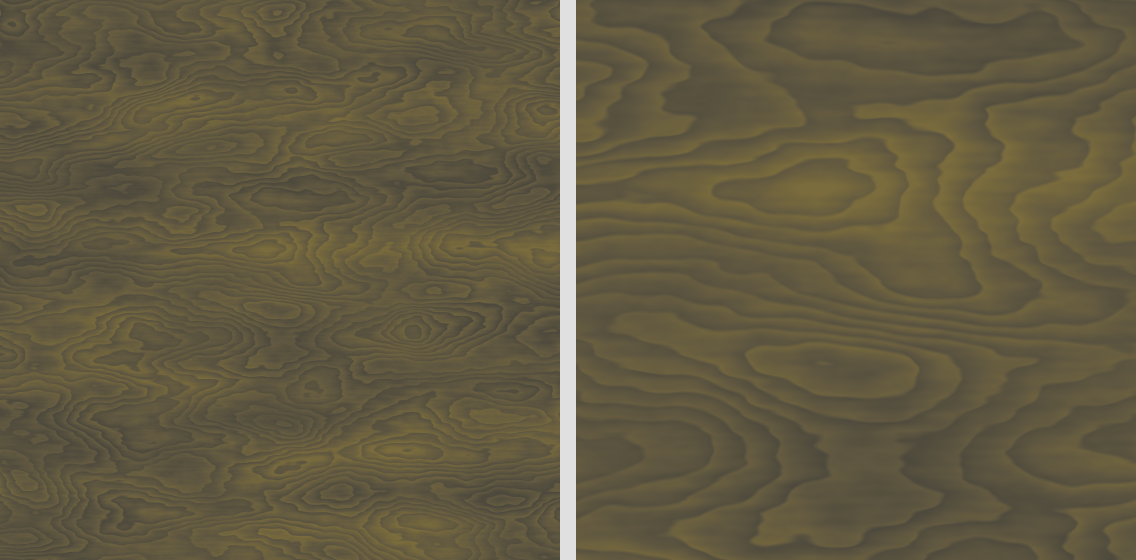
Left, the full canvas; right, a detail of the centre.
Write a WebGL 1 fragment shader that draws this texture.

```glsl
precision highp float;

uniform vec2 u_resolution;

const vec3 SHADOW_BROWN = vec3(0.315, 0.297, 0.240);
const vec3 MID_OLIVE = vec3(0.385, 0.350, 0.252);
const vec3 LIGHT_OCHRE = vec3(0.465, 0.412, 0.238);
const float RING_COUNT = 6.5;
const float SOFTNESS = 0.0022;

float hash(vec2 p) {
  return fract(sin(dot(p, vec2(127.1, 311.7))) * 43758.5453);
}

// Dot product of a random unit gradient with the offset from its lattice corner
float cornerSlope(vec2 cell, vec2 offset) {
  float angle = 6.2832 * hash(cell);
  return dot(vec2(cos(angle), sin(angle)), offset);
}

float gradientNoise(vec2 p) {
  vec2 cell = floor(p);
  vec2 f = p - cell;
  vec2 blend = f * f * f * (f * (f * 6.0 - 15.0) + 10.0);
  vec2 right = vec2(1.0, 0.0);
  vec2 up = vec2(0.0, 1.0);
  float low = mix(cornerSlope(cell, f), cornerSlope(cell + right, f - right), blend.x);
  float high = mix(cornerSlope(cell + up, f - up), cornerSlope(cell + 1.0, f - 1.0), blend.x);
  return mix(low, high, blend.y);
}

// Rolling surface whose contours become the growth rings
float woodHeight(vec2 p) {
  vec2 bend = vec2(gradientNoise(p * vec2(5.0, 9.0) + 17.3),
                   gradientNoise(p * vec2(4.0, 7.0) + 41.7));
  vec2 q = p + bend * vec2(0.05, 0.012);
  float height = 1.15 * gradientNoise(q * vec2(4.2, 11.0) + 3.4);
  height += 0.38 * gradientNoise(q * vec2(8.5, 21.0) + 29.1);
  height += 0.07 * gradientNoise(p * vec2(36.0, 65.0) + 8.6);
  return height + 0.035 * gradientNoise(p * vec2(22.0, 150.0) + 63.2);
}

// Sawtooth ring: slow shade to one side, crisp step on the other
float ringShade(float phase, float edge) {
  float f = fract(phase);
  return mix(f, 0.0, smoothstep(1.0 - edge, 1.0, f)) / (1.0 - 0.5 * edge);
}

// Long soft bands of stain running along the grain
float stain(vec2 p) {
  float bands = gradientNoise(p * vec2(1.6, 9.0) + 71.5);
  float patches = gradientNoise(p * vec2(5.0, 14.0) + 12.8);
  return 0.65 * bands + 0.45 * patches;
}

// Fine fibres and pores
float fibre(vec2 p) {
  float streaks = gradientNoise(p * vec2(18.0, 190.0) + 5.7);
  float pores = gradientNoise(p * vec2(110.0, 240.0) + 33.9);
  return 0.16 * streaks + 0.09 * pores;
}

void main() {
  vec2 p = gl_FragCoord.xy / u_resolution.y;

  // Widen the ring step where contours crowd together
  float height = woodHeight(p);
  float rise = abs(woodHeight(p + vec2(0.0, SOFTNESS)) - height);
  float edge = clamp(rise * RING_COUNT * 1.3, 0.14, 0.65);
  float ring = ringShade(height * RING_COUNT, edge) - 0.5;
  float crowding = 1.0 - 0.5 * smoothstep(0.25, 0.75, rise * RING_COUNT);
  float strength = 0.60 + 0.45 * gradientNoise(p * vec2(6.0, 12.0) + 51.4);

  float tone = 0.46 + ring * strength * crowding;
  tone += 0.80 * stain(p) + 0.10 * height + fibre(p);
  tone = clamp(tone, -0.08, 1.08);

  vec3 color = mix(SHADOW_BROWN, MID_OLIVE, min(tone * 2.0, 1.0));
  color = mix(color, LIGHT_OCHRE, max(tone * 2.0 - 1.0, 0.0));
  gl_FragColor = vec4(color, 1.0);
}
```
